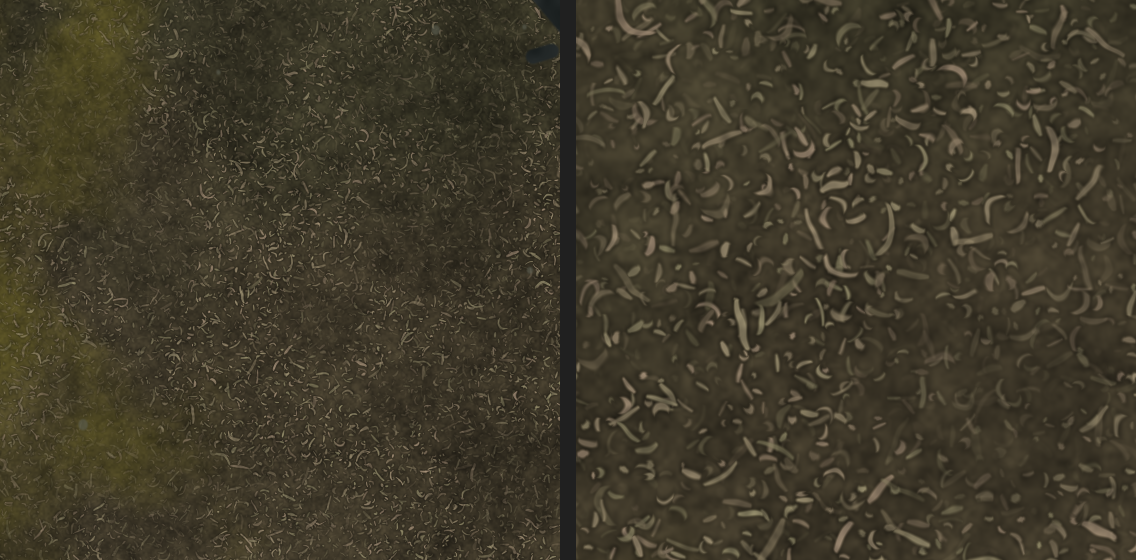
Left: the whole. Right: its middle third, enlarged.
A WebGL 2 fragment shader for this texture:

```glsl
#version 300 es
precision highp float;

uniform vec2 u_resolution;
out vec4 fragColor;

vec3 hash3(vec2 p) {
  vec3 q = fract(vec3(p.xyx) * vec3(0.1031, 0.1030, 0.0973));
  q += dot(q, q.yxz + 33.33);
  return fract((q.xxy + q.yzz) * q.zyx);
}

float noise(vec2 p) {
  vec2 cell = floor(p);
  vec2 f = fract(p);
  f = f * f * (3.0 - 2.0 * f);
  float low = mix(hash3(cell).x, hash3(cell + vec2(1.0, 0.0)).x, f.x);
  float high = mix(hash3(cell + vec2(0.0, 1.0)).x, hash3(cell + 1.0).x, f.x);
  return mix(low, high, f.y);
}

float fbm(vec2 p) {
  float sum = 0.0;
  float weight = 0.5;
  for (int i = 0; i < 5; i++) {
    sum += weight * noise(p);
    p = mat2(1.6, 1.2, -1.2, 1.6) * p + 7.3;
    weight *= 0.5;
  }
  return sum / 0.97;
}

mat2 rotation(float angle) {
  float c = cos(angle);
  float s = sin(angle);
  return mat2(c, s, -s, c);
}

float capsule(vec2 p, vec2 a, vec2 b, float radius) {
  vec2 axis = b - a;
  float t = clamp(dot(p - a, axis) / dot(axis, axis), 0.0, 1.0);
  return length(p - a - axis * t) - radius;
}

// Distance to a slightly bent, tapered sliver lying along x
float sliver(vec2 p, float halfLength, float width, float bend) {
  float t = clamp(p.x / halfLength, -1.2, 1.2);
  float across = (p.y + bend * halfLength * t * t) / sqrt(1.0 + 4.0 * bend * bend * t * t);
  float taper = width * (1.0 - 0.3 * min(t * t, 1.0));
  return length(vec2(max(abs(p.x) - halfLength, 0.0), across)) - taper;
}

// Scattered chips: x = opacity, y = shade beside them, z = tint
vec3 chipLayer(vec2 uv, float cells, float width, float seed, float soft) {
  vec3 result = vec3(0.0, 0.0, 0.5);
  vec2 base = floor(uv * cells);
  for (int y = -1; y <= 1; y++) {
    for (int x = -1; x <= 1; x++) {
      vec2 id = base + vec2(x, y);
      vec3 place = hash3(id + seed);
      vec3 form = hash3(id + seed + 57.0);
      vec2 p = rotation(place.z * 3.1416) * (uv - (id + place.xy) / cells);
      float halfLength = mix(0.10, 0.58, form.x * form.x) / cells;
      float curl = 2.0 * form.y - 1.0;
      float thickness = width * mix(0.65, 1.25, fract(form.y * 23.0));
      float d = sliver(p, halfLength, thickness, 0.55 * curl * abs(curl));
      float strength = smoothstep(0.25, 1.0, form.z);
      float cover = strength * (1.0 - smoothstep(-soft, soft, d));
      float shade = strength * (1.0 - smoothstep(0.0, 0.004, d));
      if (cover > result.x) result.z = fract(form.x * 17.0);
      result.xy = max(result.xy, vec2(cover, shade));
    }
  }
  return result;
}

// Sparse round pebbles
float pebbles(vec2 uv, float cells, float soft) {
  vec2 id = floor(uv * cells);
  vec3 r = hash3(id + 211.0);
  vec2 p = uv - (id + 0.25 + 0.5 * r.xy) / cells;
  float d = length(p * vec2(1.0, 0.85)) - mix(0.003, 0.010, r.x);
  return step(0.95, r.z) * (1.0 - smoothstep(-2.0 * soft, 2.0 * soft, d));
}

void main() {
  float side = min(u_resolution.x, u_resolution.y);
  vec2 uv = gl_FragCoord.xy / side;
  float soft = max(0.0011, 0.7 / side);

  // Damp soil, mottled at several scales
  float patches = fbm(uv * 5.0) - 0.5;
  float mottle = fbm(uv * 38.0 + 61.0) - 0.5;
  float grain = 0.5 * noise(uv * 120.0) + 0.5 * noise(uv * 230.0 + 31.0) - 0.5;
  float light = 1.0 + 0.50 * patches + 0.50 * mottle + 0.42 * grain;
  float cool = smoothstep(0.4, 1.0, uv.y + 0.6 * (fbm(uv * 4.0 + 19.0) - 0.5));
  vec3 color = mix(vec3(0.232, 0.207, 0.152), vec3(0.212, 0.203, 0.142), cool) * light;

  // Patchy moss along the left side
  float gap = 0.22 * exp(-pow((uv.y - 0.52) / 0.12, 2.0));
  float mossField = 0.48 - 1.25 * uv.x - gap + 1.1 * (fbm(uv * 4.5 + 4.0) - 0.5);
  float moss = smoothstep(0.0, 0.55, mossField);
  color = mix(color, vec3(0.315, 0.290, 0.125) * (0.3 + 0.7 * light), 0.9 * moss);

  // Wood chips gathered in loose drifts, edges roughened
  float drift = smoothstep(0.34, 0.64, fbm(uv * 7.0 + 43.0));
  float density = mix(0.42, 1.0, drift) * (1.0 - 0.4 * moss) * (1.0 - 0.15 * cool);
  color *= 1.0 + 0.10 * (drift - 0.4);
  vec2 ragged = uv + 0.0035 * (vec2(noise(uv * 95.0), noise(uv * 95.0 + 71.0)) - 0.5);
  for (int i = 0; i < 4; i++) {
    float level = 3.0 - float(i);
    float cells = 36.0 * pow(1.42, level);
    float width = 0.0022 * pow(0.87, level);
    vec3 chip = chipLayer(ragged, cells, width, 83.0 * level + 11.0, soft);
    vec3 wood = mix(vec3(0.40, 0.36, 0.28), vec3(0.56, 0.51, 0.43), chip.x);
    wood *= mix(vec3(1.03, 0.98, 0.98), vec3(0.95, 1.0, 0.90), chip.z);
    wood *= 1.0 + 0.5 * grain;
    color *= 1.0 - 0.20 * density * chip.y;
    color = mix(color, wood, 0.92 * density * chip.x);
  }
  color = mix(color, vec3(0.36, 0.37, 0.32), 0.6 * pebbles(uv, 11.0, soft));

  // Dark smooth object in the upper right corner
  float strap = capsule(uv, vec2(0.955, 1.03), vec2(1.03, 0.94), 0.022);
  float foot = capsule(uv, vec2(0.952, 0.899), vec2(0.985, 0.909), 0.013);
  float object = 1.0 - smoothstep(-0.003, 0.003, min(strap, foot));
  vec3 objectColor = vec3(0.10, 0.12, 0.12) + 0.05 * noise(uv * 45.0);
  color = mix(color, objectColor, object);

  fragColor = vec4(color, 1.0);
}
```
